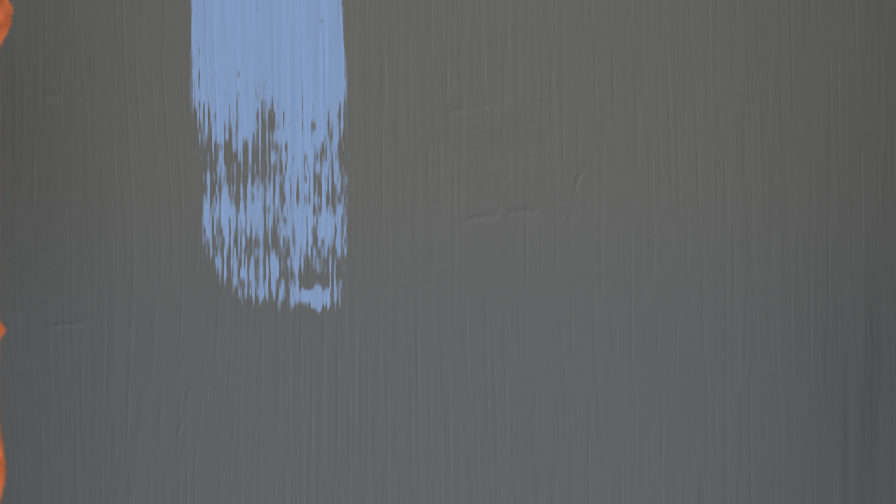
Write a WebGL 1 fragment shader that draws this texture.

```glsl
precision highp float;
// A slate grey painted board with a dry-brushed blue stroke and orange flecks on the left.
// Stretched value noise makes bristle marks; a relief field lit from the upper left
// adds ridges, and a coverage field thresholded by bristle noise breaks up the blue.
uniform vec2 u_resolution;

float hash(vec2 p) {
  vec3 q = fract(vec3(p.xyx) * 0.1031);
  q += dot(q, q.yzx + 33.33);
  return fract((q.x + q.y) * q.z);
}

float noise(vec2 p) {
  vec2 i = floor(p), f = fract(p);
  f = f * f * (3.0 - 2.0 * f);
  return mix(mix(hash(i), hash(i + vec2(1.0, 0.0)), f.x),
             mix(hash(i + vec2(0.0, 1.0)), hash(i + vec2(1.0)), f.x), f.y);
}

float fbm(vec2 p) {
  float sum = 0.0, amp = 0.5;
  for (int i = 0; i < 4; i++) {
    sum += amp * noise(p);
    p = p * 2.03 + 17.3;
    amp *= 0.5;
  }
  return sum / 0.9375;
}

// Soft elliptical spot, 1 at its center
float spot(vec2 p, vec2 center, vec2 radius) {
  vec2 d = (p - center) / radius;
  return exp(-dot(d, d));
}

// Soft band between two limits
float band(float v, float lo, float hi, float soft) {
  return smoothstep(lo - soft, lo + soft, v) * (1.0 - smoothstep(hi - soft, hi + soft, v));
}

// Broken paint ridge along a bent line: half length and thickness in size
float ridge(vec2 p, vec2 center, float angle, vec2 size, float bend) {
  float c = cos(angle), s = sin(angle);
  vec2 d = p - center;
  d = vec2(c * d.x + s * d.y, c * d.y - s * d.x);
  d.y += bend * d.x * d.x + 0.03 * (fbm(p * 22.0) - 0.5);
  float broken = smoothstep(0.2, 0.6, noise(p * 38.0 + 3.0));
  return broken * exp(-pow(d.y / size.y, 2.0)) * (1.0 - smoothstep(0.4, 1.0, abs(d.x) / size.x));
}

// Paint thickness: bristle grooves, faint scratches, soft lumps and a few ridges
float relief(vec2 p) {
  vec2 q = vec2(p.x + 0.03 * (noise(p * vec2(3.0, 2.0)) - 0.5), p.y);
  float patches = 0.2 + 0.6 * smoothstep(0.35, 0.75, noise(p * vec2(6.0, 2.5) + 4.0));
  patches += 0.45 * spot(p, vec2(0.60, 0.22), vec2(0.22, 0.20));
  float h = 0.20 * patches * noise(q * vec2(80.0, 3.5));
  h += 0.20 * patches * noise(q * vec2(165.0, 8.0) + 9.0);
  h += 0.15 * smoothstep(0.60, 0.98, noise(q * vec2(135.0, 6.0) + 51.0));
  float lumps = spot(p, vec2(0.96, 0.70), vec2(0.22, 0.17)) + spot(p, vec2(0.08, 0.62), vec2(0.13, 0.28));
  h += (0.2 + 0.8 * lumps) * fbm(p * vec2(14.0, 17.0));
  h += 0.50 * ridge(p, vec2(1.14, 0.61), 1.25, vec2(0.07, 0.006), 1.5);
  h += 0.45 * ridge(p, vec2(1.00, 0.575), 0.15, vec2(0.14, 0.008), 1.2);
  h += 0.40 * ridge(p, vec2(0.93, 0.79), 0.3, vec2(0.06, 0.009), 4.0);
  h += 0.55 * ridge(p, vec2(0.10, 0.815), -0.15, vec2(0.08, 0.008), 2.0);
  h += 0.50 * ridge(p, vec2(0.10, 0.35), 0.1, vec2(0.10, 0.008), -2.0);
  h += 0.30 * ridge(p, vec2(0.365, 0.18), 1.4, vec2(0.09, 0.005), 1.0);
  return h;
}

// Blue stroke opacity: loaded at the top, dry and torn toward its tail
float strokeMask(vec2 p) {
  float bristle = 0.6 * noise(p * vec2(215.0, 13.0)) + 0.4 * noise(p * vec2(270.0, 48.0) + 5.0);
  bristle = 0.5 + 1.35 * (bristle - 0.5);
  float left = mix(0.402, 0.380, smoothstep(0.64, 0.80, p.y));
  float right = mix(0.688, 0.679, smoothstep(0.85, 1.0, p.y));
  float across = band(p.x + (bristle - 0.5) * 0.008, left, right, 0.004);
  float tail = mix(0.46, 0.385, smoothstep(0.40, 0.50, p.x));
  float cover = mix(0.55, 1.15, smoothstep(0.67, 0.91, p.y));
  cover += 0.30 * spot(p, vec2(0.60, 0.66), vec2(0.042, 0.23));
  cover += 0.28 * spot(p, vec2(0.45, 0.575), vec2(0.07, 0.035));
  cover += 0.75 * spot(p, vec2(0.625, 0.405), vec2(0.036, 0.024));
  cover -= 0.24 * spot(p, vec2(0.46, 0.675), vec2(0.085, 0.06));
  cover -= 0.22 * spot(p, vec2(0.53, 0.75), vec2(0.03, 0.09));
  cover -= 0.22 * spot(p, vec2(0.52, 0.51), vec2(0.06, 0.035));
  cover -= 0.60 * spot(p, vec2(0.62, 0.447), vec2(0.045, 0.02));
  cover -= 0.26 * spot(p, vec2(0.685, 0.64), vec2(0.025, 0.22));
  cover -= 0.35 * spot(p, vec2(0.385, 0.72), vec2(0.022, 0.14));
  cover += 0.30 * (fbm(p * vec2(22.0, 26.0)) - 0.5);
  cover -= 0.75 * (1.0 - smoothstep(tail - 0.03, tail + 0.05, p.y));
  return across * smoothstep(-0.24, 0.26, cover - bristle);
}

// Orange underpaint showing along the left edge
float fleckMask(vec2 p) {
  float width = 0.032 * smoothstep(0.89, 0.97, p.y) - 0.003;
  width += 0.013 * spot(p, vec2(0.0, 0.345), vec2(1.0, 0.016));
  width += 0.014 * spot(p, vec2(0.0, 0.075), vec2(1.0, 0.06));
  width *= 0.4 + 1.1 * fbm(p * vec2(35.0, 45.0));
  return 1.0 - smoothstep(-0.006, 0.006, p.x - width);
}

void main() {
  vec2 p = gl_FragCoord.xy / u_resolution.y;
  float across = gl_FragCoord.x / u_resolution.x;

  // Grey ground, darker at the sides and the lower right
  float tone = 1.0 - 0.16 * pow(abs(across - 0.49) * 2.0, 2.5);
  tone -= 0.05 * spot(p, vec2(0.04, 0.72), vec2(0.16, 0.30));
  float darkStreak = noise(p * vec2(65.0, 2.5) + 31.0);
  tone -= 0.10 * darkStreak * spot(p, vec2(1.71, 0.20), vec2(0.09, 0.28));
  tone += 0.02 * (fbm(p * vec2(7.0, 3.0)) - 0.5);
  vec3 color = mix(vec3(0.396, 0.397, 0.391), vec3(0.388, 0.393, 0.396), smoothstep(0.75, 0.3, p.y)) * tone;

  // Paint layers, the blue thinning along its bristles
  float streak = noise(p * vec2(110.0, 4.0) + 2.0);
  float opacity = strokeMask(p) * mix(0.88, 1.0, streak);
  color = mix(color, vec3(0.512, 0.612, 0.772), opacity);
  color = mix(color, vec3(0.74, 0.37, 0.22) * (0.85 + 0.3 * noise(p * 60.0)), 0.9 * fleckMask(p));

  // Relief light from the upper left, and fine grain
  float h = relief(p);
  float slope = relief(p + vec2(0.0035, -0.003)) - h;
  color *= 1.0 - 0.24 * clamp(slope, -0.25, 0.25);
  color += 0.006 * (noise(p * 240.0) - 0.5);
  gl_FragColor = vec4(color, 1.0);
}
```
